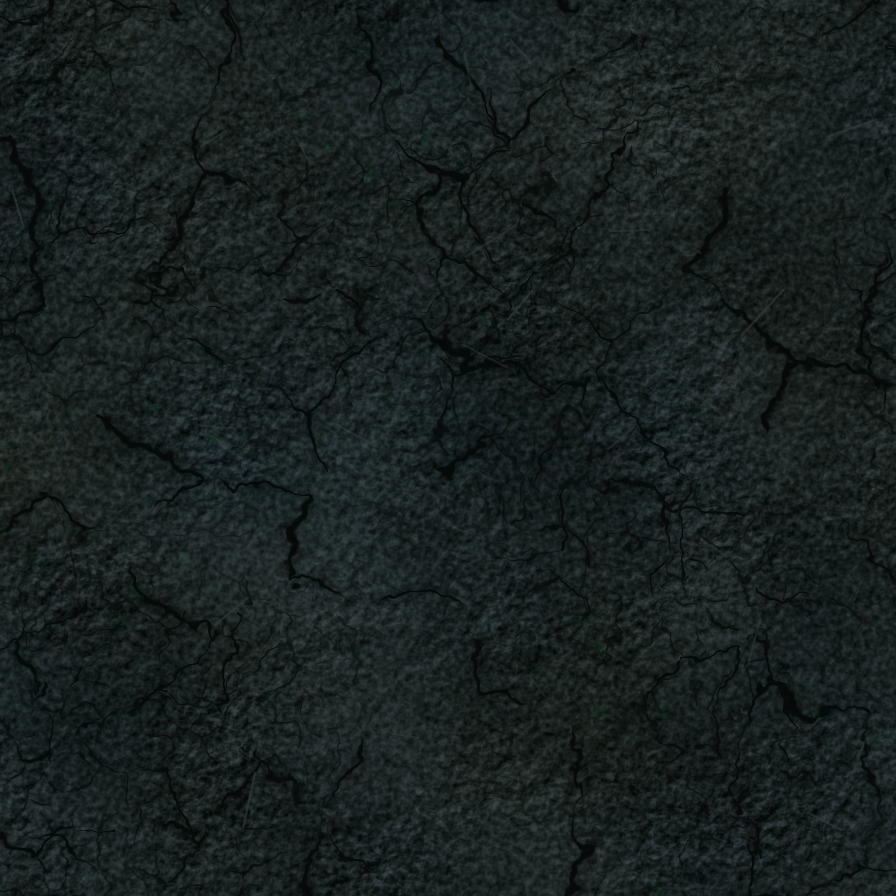
This texture is drawn by a Shadertoy shader. Its source:

```glsl
// Dark, damp cracked soil with crumbly grain, small stones, straw and green scraps.

const vec3 CREVICE = vec3(0.015, 0.030, 0.025);
const vec3 EARTH   = vec3(0.092, 0.127, 0.122);
const vec3 DUST    = vec3(0.195, 0.235, 0.243);
const vec3 STRAW   = vec3(0.205, 0.245, 0.230);
const vec3 LEAF    = vec3(0.075, 0.175, 0.120);

vec2 hash2(vec2 p) {
    vec3 q = fract(p.xyx * vec3(0.1031, 0.1030, 0.0973));
    q += dot(q, q.yzx + 33.33);
    return fract((q.xx + q.yz) * q.zy);
}

float latticeSlope(vec2 cell, vec2 offset) {
    float angle = 6.2832 * hash2(cell).x;
    return dot(vec2(cos(angle), sin(angle)), offset);
}

float gradientNoise(vec2 p) {
    vec2 i = floor(p), f = p - i;
    vec2 u = f * f * f * (f * (f * 6.0 - 15.0) + 10.0);
    vec2 e = vec2(1.0, 0.0);
    return mix(mix(latticeSlope(i, f), latticeSlope(i + e, f - e), u.x),
               mix(latticeSlope(i + e.yx, f - e.yx), latticeSlope(i + 1.0, f - 1.0), u.x), u.y);
}

// Each octave is turned and doubled, which hides the lattice
float fbm(vec2 p, int octaves) {
    float sum = 0.0, gain = 1.0;
    for (int i = 0; i < octaves; i++) {
        sum += gain * gradientNoise(p);
        p = mat2(1.6, 1.2, -1.2, 1.6) * p + 17.3;
        gain *= 0.5;
    }
    return sum;
}

vec2 warp(vec2 p, int octaves) {
    return vec2(fbm(p + 11.0, octaves), fbm(p + 67.0, octaves));
}

// Voronoi border: x = distance to it, y = random value of that border
vec2 cellBorder(vec2 p) {
    vec2 base = floor(p), nearest = vec2(0.0), home = base;
    float best = 9.0;
    for (int k = 0; k < 9; k++) {
        vec2 cell = base + vec2(k % 3, k / 3) - 1.0;
        vec2 r = cell + hash2(cell) - p;
        if (dot(r, r) < best) { best = dot(r, r); nearest = r; home = cell; }
    }
    vec2 border = vec2(9.0, 0.0);
    for (int k = 0; k < 25; k++) {
        vec2 cell = home + vec2(k % 5, k / 5) - 2.0;
        vec2 r = cell + hash2(cell) - p;
        if (cell == home) continue;
        float d = dot(0.5 * (nearest + r), normalize(r - nearest));
        if (d < border.x) border = vec2(d, hash2(cell + home + 71.0).y);
    }
    return border;
}

// Broken cracks of varying width, with a faint shaded rim
float cracks(vec2 p, float scale, float width, float soft) {
    vec2 border = cellBorder(p * scale);
    float d = border.x / scale;
    float strength = smoothstep(0.15, 1.0, border.y)
                   * clamp(0.55 + 1.8 * gradientNoise(p * scale * 1.7 + 5.0), 0.0, 1.2);
    float w = width * strength;
    float core = 1.0 - smoothstep(w * 0.3, w + soft, d);
    float rim = 0.30 * exp(-d / (2.5 * w + soft));
    return max(core, rim) * smoothstep(0.02, 0.28, strength);
}

// Thin segments, one at most per grid cell
float straws(vec2 p, float cells, float share, float width, float soft) {
    vec2 q = p * cells, base = floor(q);
    float mask = 0.0;
    for (int k = 0; k < 9; k++) {
        vec2 cell = base + vec2(k % 3, k / 3) - 1.0;
        vec2 place = hash2(cell + 13.0), kind = hash2(cell + 47.0);
        vec2 r = q - cell - place;
        float angle = 6.2832 * kind.y;
        vec2 along = vec2(cos(angle), sin(angle));
        float reach = mix(0.12, 0.45, place.x * place.y);
        float d = length(r - along * clamp(dot(r, along), -reach, reach)) / cells;
        float line = 1.0 - smoothstep(width, width + soft, d);
        mask = max(mask, line * step(kind.x, share) * (0.4 + 0.6 * place.y));
    }
    return mask;
}

// Ragged flat pieces, one at most per grid cell
float scraps(vec2 p, float cells, float share, float soft) {
    vec2 q = p * cells + 0.25 * warp(p * cells * 3.0, 1);
    vec2 cell = floor(q), kind = hash2(cell + 91.0);
    vec2 r = q - cell - mix(vec2(0.32), vec2(0.68), hash2(cell + 23.0));
    float angle = 6.2832 * kind.y;
    r = mat2(cos(angle), -sin(angle), sin(angle), cos(angle)) * r * vec2(1.0, 1.6);
    float radius = mix(0.10, 0.26, fract(kind.y * 7.0));
    return (1.0 - smoothstep(-soft, soft, (length(r) - radius) / cells)) * step(kind.x, share);
}

vec3 soilRamp(float tone) {
    vec3 low = mix(CREVICE, EARTH, clamp(2.0 * tone, 0.0, 1.0));
    return mix(low, DUST, clamp(2.0 * tone - 1.0, 0.0, 1.2));
}

void mainImage(out vec4 fragColor, in vec2 fragCoord) {
    vec2 p = fragCoord / iResolution.y;
    float soft = max(1.0 / iResolution.y, 0.0014);

    // Soil tone: broad patches, side-lit crumbs and fine grit
    float patches = fbm(p * 4.0 + 3.0, 5);
    float roughness = clamp(1.0 + 1.6 * gradientNoise(p * 6.0 + 40.0), 0.5, 1.7);
    vec2 ground = p + 0.006 * warp(p * 30.0, 2);
    vec2 lightStep = vec2(-0.0011, 0.0021);
    float relief = fbm(ground * 42.0, 4) - fbm((ground + lightStep) * 42.0, 4);
    float grit = fbm(mat2(0.8, 0.6, -0.6, 0.8) * p * 135.0 + 9.0, 2);
    float tone = 0.55 + 0.27 * patches + 0.95 * roughness * relief + 0.48 * grit;

    // Small stones
    tone += 0.2 * scraps(p + 0.37, 46.0, 0.10, soft);

    // Three sizes of crack on jagged, warped borders
    vec2 bent = p + 0.034 * warp(p * 8.0, 3) + 0.011 * warp(p * 38.0, 3);
    float cluster = smoothstep(-0.28, 0.20, gradientNoise(p * 3.2 + 20.0));
    float crack = cracks(bent + 2.0, 6.0, 0.0052, soft);
    crack = max(crack, cracks(bent + 7.0, 12.0, 0.0034, soft) * mix(0.35, 1.0, cluster));
    crack = max(crack, cracks(bent + 4.0, 27.0, 0.0020, soft) * mix(0.10, 0.75, cluster));
    tone = mix(tone, 0.04, clamp(crack, 0.0, 1.0));

    // Colour: blue-grey to olive drift, then plant litter
    vec3 color = soilRamp(tone);
    float drift = fbm(p * 3.0 + 50.0, 3) + 0.7 * gradientNoise(p * 130.0);
    color += 0.016 * drift * vec3(0.6, 0.1, -1.0) * smoothstep(0.0, 0.5, tone);
    float greenery = smoothstep(0.05, 0.3, gradientNoise(p * 3.6 + 80.0));
    float leaves = scraps(p + 0.81, 30.0, 0.4, soft) * greenery;
    color = mix(color, LEAF * (0.55 + 0.9 * tone), 0.6 * leaves);
    color = mix(color, STRAW, 0.6 * straws(p, 9.0, 0.38, 0.0005, soft));

    fragColor = vec4(max(color, 0.0), 1.0);
}
```
